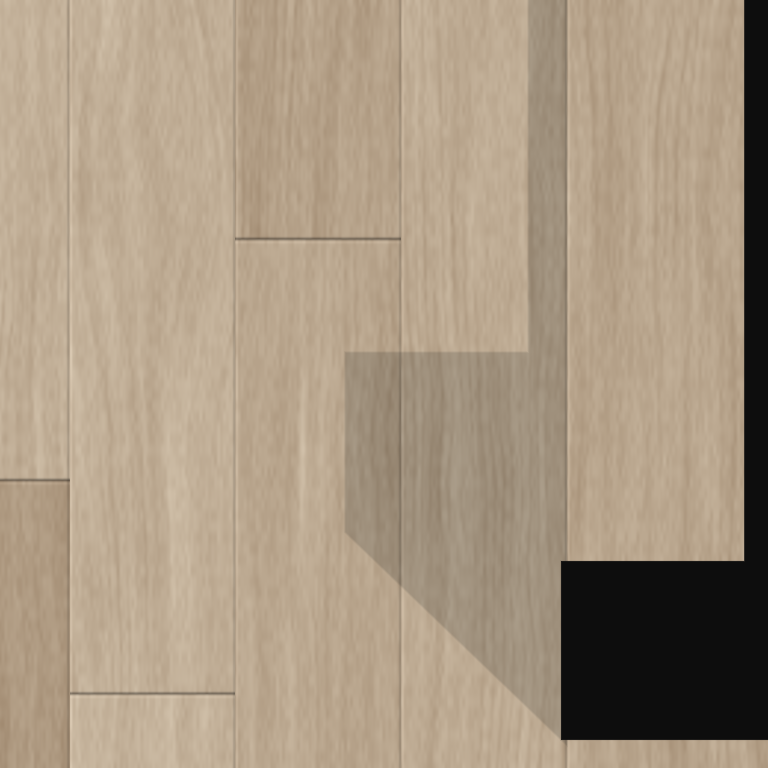
This texture is drawn by a Shadertoy shader. Its source:

```glsl
// Pale oak floor of upright planks with butt joints, a translucent grey
// shadow shape and flat black blocks at the right. Grain is stretched, warped
// value noise; the planks repeat by formula and the shapes are box distances.
#define PLANK_WIDTH 0.2160
#define FIRST_SEAM 0.0905
#define GRAIN_AMOUNT 0.55
#define PORE_AMOUNT 0.22
#define SHADOW_TINT vec3(0.850, 0.858, 0.862)
#define WOOD_DARK vec3(0.620, 0.530, 0.430)
#define WOOD_LIGHT vec3(0.810, 0.745, 0.655)
#define BLOCK_COLOR vec3(0.052)

// Per plank, left to right: joint height, tone above and below it, grain waviness
const float JOINT[5] = float[5](0.375, 0.097, 0.689, -1.0, -1.0);
const float TONE_UP[5] = float[5](0.76, 0.73, 0.43, 0.64, 0.51);
const float TONE_LOW[5] = float[5](0.27, 0.74, 0.57, 0.62, 0.60);
const float WAVE[5] = float[5](0.018, 0.085, 0.045, 0.040, 0.055);

float hash(vec2 p) {
    return fract(sin(dot(p, vec2(127.1, 311.7))) * 43758.5453);
}

float noise(vec2 p) {
    vec2 i = floor(p), f = fract(p);
    f = f * f * (3.0 - 2.0 * f);
    return mix(mix(hash(i), hash(i + vec2(1, 0)), f.x),
               mix(hash(i + vec2(0, 1)), hash(i + vec2(1, 1)), f.x), f.y);
}

float box(vec2 p, vec2 low, vec2 high) {
    vec2 d = abs(p - 0.5 * (low + high)) - 0.5 * (high - low);
    return max(d.x, d.y);
}

float cover(float d, float soft) {
    return 1.0 - smoothstep(-soft, soft, d);
}

// Thin soft line around d = 0
float line(float d, float width) {
    return exp(-d * d / (width * width));
}

float blob(vec2 p, vec2 center, vec2 size) {
    vec2 q = (p - center) / size;
    return exp(-dot(q, q));
}

// Signed grain brightness, roughly -0.5 to 0.5
float grain(vec2 p, float wave, float seed) {
    vec2 q = p + seed * vec2(3.7, 5.3);
    q.x += wave * (noise(q * vec2(7.0, 3.2)) - 0.5);
    q.x += 0.012 * (noise(q * vec2(18.0, 9.0)) - 0.5);
    float broad = noise(q * vec2(24.0, 1.6)) - 0.5;
    float streak = noise(q * vec2(75.0, 3.0)) - 0.5;
    float thin = noise(q * vec2(150.0, 6.0)) - 0.5;
    float ring = 0.5 + 0.5 * sin(q.x * 440.0 + 5.0 * noise(q * vec2(16.0, 3.0)));
    float ringMask = smoothstep(0.4, 0.75, noise(q * vec2(11.0, 2.5) + 9.0));
    return 0.38 * broad + 0.42 * streak + 0.3 * thin - 0.24 * ringMask * ring * ring;
}

vec3 floorWood(vec2 p) {
    float column = clamp(floor((p.x - FIRST_SEAM) / PLANK_WIDTH) + 1.0, 0.0, 4.0);
    int plank = int(column);
    float jointDist = p.y - JOINT[plank];
    float above = step(0.0, jointDist);
    float seed = column + 1.0 + 7.0 * above;

    // Plank tone, grain and short pores
    float tone = mix(TONE_LOW[plank], TONE_UP[plank], above);
    tone += GRAIN_AMOUNT * (grain(p, WAVE[plank], seed) + 0.04);
    tone += PORE_AMOUNT * (noise(p * vec2(260.0, 70.0) + seed) - 0.5);

    // Dark stains and one pale streak
    tone -= 0.20 * blob(p, vec2(0.112, 0.75), vec2(0.018, 0.07));
    tone -= 0.22 * blob(p, vec2(0.125, 0.20), vec2(0.020, 0.09));
    tone -= 0.18 * blob(p, vec2(0.120, 0.88), vec2(0.018, 0.05));
    tone += 0.40 * blob(p, vec2(0.394, 0.43), vec2(0.005, 0.13));
    vec3 color = mix(WOOD_DARK, WOOD_LIGHT, tone);

    // Upright seams: dark on the left, pale bevel on the right
    float nearest = clamp(round((p.x - FIRST_SEAM) / PLANK_WIDTH), 0.0, 3.0);
    float seamDist = p.x - FIRST_SEAM - nearest * PLANK_WIDTH;
    color *= 1.0 - 0.14 * line(seamDist + 0.0015, 0.0018);
    color += 0.055 * line(seamDist - 0.0020, 0.0018);

    // Butt joints: dark line with a pale lower bevel
    color *= 1.0 - 0.34 * line(jointDist, 0.0020);
    color += 0.035 * line(jointDist + 0.0045, 0.0020);
    return color;
}

void mainImage(out vec4 fragColor, in vec2 fragCoord) {
    vec2 p = fragCoord / iResolution.xy;
    float pixel = 0.75 / min(iResolution.x, iResolution.y);
    vec3 color = floorWood(p);

    // Shadow: tall strip joined to a panel with a slanted lower edge
    float strip = box(p, vec2(0.6875, 0.0), vec2(0.7385, 1.1));
    float panel = box(p, vec2(0.449, 0.0), vec2(0.7385, 0.5417));
    float slant = dot(vec2(0.449, 0.307) - p, normalize(vec2(0.2705, 0.2815)));
    float shadow = cover(max(min(strip, panel), slant), pixel + 0.001);
    color *= mix(vec3(1.0), SHADOW_TINT, shadow);

    // Black blocks: right border and lower step
    float border = box(p, vec2(0.969, 0.0365), vec2(1.1, 1.1));
    float lowerStep = box(p, vec2(0.7305, 0.0365), vec2(1.1, 0.2695));
    color = mix(color, BLOCK_COLOR, cover(min(border, lowerStep), pixel));

    fragColor = vec4(clamp(color, 0.0, 1.0), 1.0);
}
```
